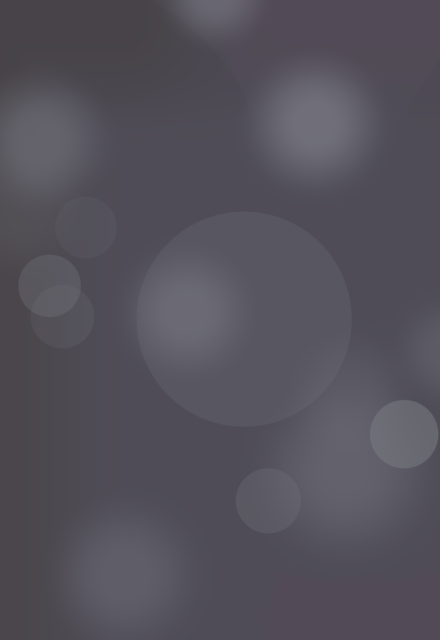
Give the GLSL for this background, as a WebGL 2 fragment shader.

```glsl
#version 300 es
precision highp float;
// Soft bokeh: blurred glows and faint translucent discs on a dusky violet-grey ground.

uniform vec2 u_resolution;
out vec4 fragColor;

// Lengths are in canvas heights, origin at the lower left.
const vec3 SLATE  = vec3(0.310, 0.300, 0.340);
const vec3 UMBER  = vec3(0.285, 0.270, 0.287);
const vec3 PLUM   = vec3(0.325, 0.288, 0.335);
const vec3 GLOW   = vec3(0.470, 0.470, 0.510);
const vec3 DISC   = vec3(0.470, 0.475, 0.505);
const float CORE  = 0.18;    // flat share of each glow radius
const float EDGE  = 0.0013;  // half width of a disc edge
const float SHADE = 0.010;   // tone step across the large faint arcs

// Each entry: centre x, centre y, radius, strength.
const int GLOWS = 9;
const vec4 glows[GLOWS] = vec4[](
    vec4(0.492, 0.807, 0.128, 0.80), vec4(0.062, 0.781, 0.128, 0.55),
    vec4(0.293, 0.512, 0.122, 0.60), vec4(0.540, 0.265, 0.165, 0.48),
    vec4(0.547, 0.385, 0.115, 0.25), vec4(0.195, 0.102, 0.138, 0.40),
    vec4(0.336, 1.010, 0.098, 0.62), vec4(0.700, 0.450, 0.100, 0.32),
    vec4(0.030, 0.670, 0.120, 0.17));

const int DISCS = 6;
const vec4 discs[DISCS] = vec4[](
    vec4(0.3815, 0.5013, 0.1680, 0.21), vec4(0.6315, 0.3216, 0.0534, 0.58),
    vec4(0.4193, 0.2174, 0.0508, 0.27), vec4(0.0775, 0.5534, 0.0488, 0.32),
    vec4(0.0977, 0.5052, 0.0495, 0.17), vec4(0.1341, 0.6445, 0.0482, 0.12));

float disc(vec2 p, vec2 centre, float radius, float soft) {
    return 1.0 - smoothstep(radius - soft, radius + soft, distance(p, centre));
}

float glow(vec2 p, vec2 centre, float radius) {
    return 1.0 - smoothstep(CORE * radius, radius, distance(p, centre));
}

// Slate centre, umber left side and upper left, plum upper right.
vec3 ground(vec2 p) {
    float left = 1.0 - smoothstep(0.0, 0.20, p.x);
    float upperLeft = smoothstep(0.76, 0.96, p.y) * (1.0 - smoothstep(0.18, 0.42, p.x));
    float upperRight = smoothstep(0.78, 1.0, p.y) * smoothstep(0.25, 0.48, p.x);
    vec3 color = mix(SLATE, UMBER, max(0.85 * left, 0.9 * upperLeft));
    return mix(color, PLUM, 0.9 * upperRight);
}

// Very large, barely visible discs and the plum corner below them.
vec3 addArcs(vec3 color, vec2 p) {
    float upper = smoothstep(0.78, 0.88, p.y);
    color -= SHADE * upper * disc(p, vec2(0.059, 0.681), 0.365, 0.004);
    color -= SHADE * upper * disc(p, vec2(0.885, 0.727), 0.267, 0.004);
    float below = 1.0 - disc(p, vec2(0.560, 0.536), 0.447, 0.004);
    float side = smoothstep(-0.006, 0.006, p.x - 0.416 - 0.15 * p.y);
    float low = 1.0 - smoothstep(0.10, 0.16, p.y);
    return mix(color, PLUM, 0.8 * below * side * low);
}

void main() {
    vec2 p = gl_FragCoord.xy / u_resolution.y;
    p.x *= 0.6875 * u_resolution.y / u_resolution.x;  // keep the layout's proportions

    vec3 color = addArcs(ground(p), p);
    for (int i = 0; i < GLOWS; i++) {
        vec4 g = glows[i];
        color = mix(color, GLOW, g.w * glow(p, g.xy, g.z));
    }
    for (int i = 0; i < DISCS; i++) {
        vec4 d = discs[i];
        color = mix(color, DISC, d.w * disc(p, d.xy, d.z, EDGE));
    }
    fragColor = vec4(color, 1.0);
}
```
